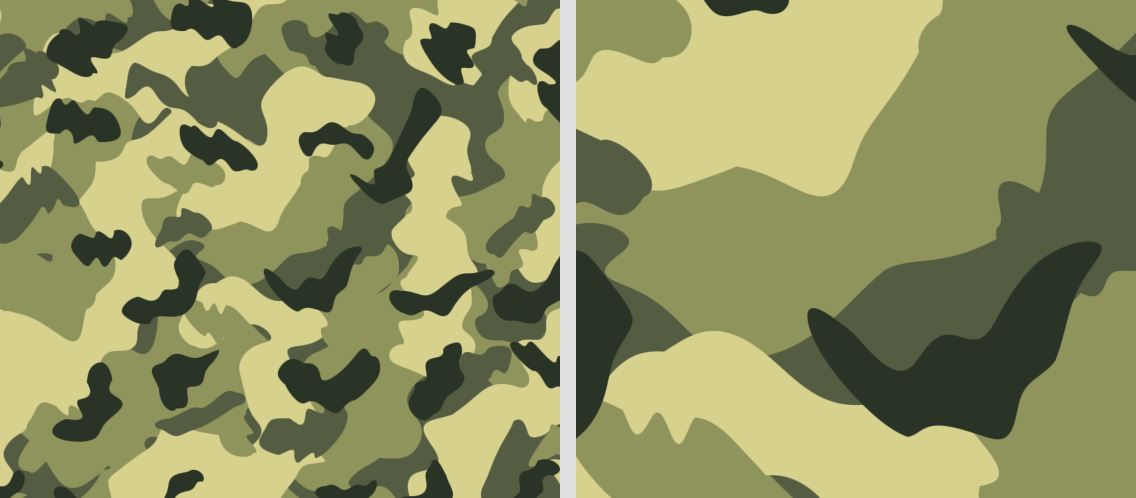
Left, the full canvas; right, a detail of the centre.
Reproduce this pattern procedurally as a Shadertoy shader.

```glsl
const vec3 SAND  = vec3(0.84, 0.82, 0.55);
const vec3 OLIVE = vec3(0.56, 0.58, 0.36);
const vec3 MOSS  = vec3(0.33, 0.36, 0.26);
const vec3 SOOT  = vec3(0.16, 0.20, 0.15);

vec4 hash4(vec2 cell, float seed) {
    float n = dot(cell, vec2(127.1, 311.7)) + seed * 74.7;
    return fract(sin(n + vec4(0.0, 19.3, 47.9, 83.1)) * 43758.5);
}

float smoothMin(float a, float b, float k) {
    float h = max(k - abs(a - b), 0.0) / k;
    return min(a, b) - 0.25 * h * h * k;
}

// Layered sines that make the outlines wander
vec2 wander(vec2 p, float seed) {
    p += 0.022 * sin(p.yx * vec2(23.0, 26.0) + p * 7.0 + seed * vec2(2.3, 4.1));
    p += 0.006 * sin(p.yx * vec2(58.0, 51.0) - p * 13.0 + seed * vec2(5.7, 1.9));
    return p;
}

// Bent, tilted capsule whose thickness swells along its spine
float lobedCapsule(vec2 q, float halfLength, float radius, vec4 rnd) {
    float angle = mix(-0.35, 1.25, rnd.x);
    float c = cos(angle), s = sin(angle);
    q = vec2(c * q.x + s * q.y, c * q.y - s * q.x);
    q.y += (rnd.y - 0.5) * 2.4 * q.x * q.x;
    float spine = clamp(q.x, -halfLength, halfLength);
    float swell = 1.0 + 0.28 * cos(5.5 * spine / halfLength + 6.28 * rnd.z);
    return length(vec2(q.x - spine, q.y)) - radius * swell;
}

// One jittered blob per cell, neighbours melting together
float blobField(vec2 p, float cells, float halfLength, float radius, float seed) {
    p = wander(p, seed) * cells + seed * vec2(3.37, 5.71);
    vec2 home = floor(p);
    float d = 2.0;
    for (int y = -1; y <= 1; y++) {
        for (int x = -1; x <= 1; x++) {
            vec2 cell = home + vec2(x, y);
            vec4 place = hash4(cell, seed);
            vec4 form = hash4(cell, seed + 31.0);
            vec2 center = cell + 0.5 + 0.5 * (place.xy - 0.5);
            float len = halfLength * (0.6 + 0.8 * place.z);
            float rad = radius * (0.6 + 0.8 * place.w);
            d = smoothMin(d, lobedCapsule(p - center, len, rad, form), 0.14);
        }
    }
    return d;
}

vec3 paint(vec3 under, vec3 ink, float d) {
    float w = max(0.75 * fwidth(d), 1e-4);
    return mix(under, ink, 1.0 - smoothstep(-w, w, d));
}

void mainImage(out vec4 fragColor, in vec2 fragCoord) {
    vec2 p = fragCoord / iResolution.y;

    // Broad ground patches
    vec3 color = MOSS;
    color = paint(color, OLIVE, blobField(p, 2.8, 0.40, 0.27, 1.0));
    color = paint(color, SAND, blobField(p, 3.3, 0.38, 0.22, 2.0));

    // Small accents
    color = paint(color, OLIVE, blobField(p, 3.2, 0.14, 0.10, 3.0));
    color = paint(color, MOSS, blobField(p, 3.0, 0.14, 0.09, 4.0));

    // Dark blobs on top
    color = paint(color, SOOT, blobField(p, 4.2, 0.25, 0.13, 5.0));

    fragColor = vec4(color, 1.0);
}
```
